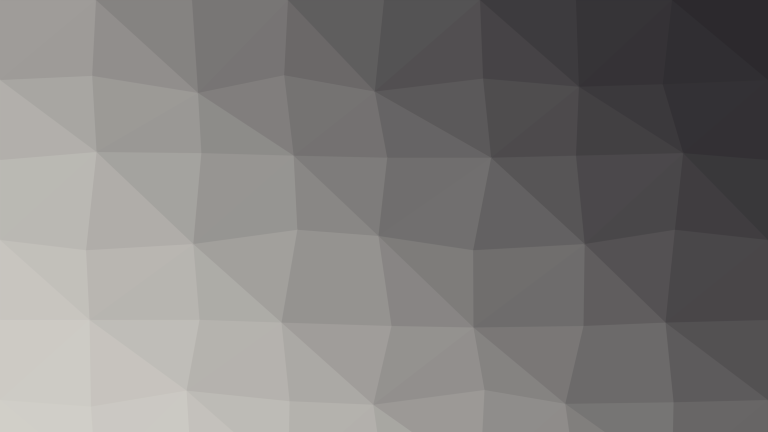
A Shadertoy shader for this background:

```glsl
// A low-poly sheet of flat grey triangles, pale at lower left and dark at upper right.
// Grid nodes are displaced by one wave per row; each cell is split along alternating
// diagonals, and each triangle takes the gradient colour at its centroid.

const vec2 CELL = vec2(2.0 / 9.0, 5.0 / 27.0);   // in canvas heights

// Row waves: mean, amplitude, frequency, peak column
const vec4 SHIFT_X[5] = vec4[5](
    vec4(-2.0, 8.0, 1.8, 2.0), vec4(6.0, -6.0, 2.6, 6.0), vec4(0.0, 10.0, 1.8, 2.8),
    vec4(0.5, 7.0, 3.14, 4.0), vec4(-3.5, 8.0, 2.7, 5.0));
const vec4 SHIFT_Y[5] = vec4[5](
    vec4(4.0, 9.0, 2.8, 6.45), vec4(-5.0, 3.0, 0.9, 4.5), vec4(0.0, 11.0, 1.571, 1.24),
    vec4(3.5, 4.0, 0.9, 5.0), vec4(-1.0, 9.0, 2.2, 3.6));

float hash(vec2 p) {
    vec3 q = fract(vec3(p.xyx) * 0.1031);
    q += dot(q, q.yzx + 33.33);
    return fract((q.x + q.y) * q.z);
}

float wave(vec4 w, float column) {
    return w.x + w.y * cos(w.z * (column - w.w));
}

// Position of a grid node; nodes on the outer border stay in place
vec2 node(vec2 id) {
    int row = clamp(int(id.y) - 1, 0, 4);
    vec2 shift = vec2(wave(SHIFT_X[row], id.x), wave(SHIFT_Y[row], id.x)) / 432.0;
    bool inner = id.x > 0.5 && id.x < 7.5 && id.y > 0.5 && id.y < 5.5;
    return id * CELL + (inner ? shift : vec2(0.0));
}

// Signed distance to the line a-b, positive on its inner side
float edge(vec2 p, vec2 a, vec2 b) {
    vec2 dir = normalize(b - a), rel = p - a;
    return dir.x * rel.y - dir.y * rel.x;
}

// Triangle colour in rgb, smoothed coverage in a
vec4 facet(vec2 p, vec2 a, vec2 b, vec2 c, vec2 seed) {
    float inside = min(edge(p, a, b), min(edge(p, b, c), edge(p, c, a)));
    float pixel = 1.0 / iResolution.y;
    float cover = smoothstep(-0.7 * pixel, 0.7 * pixel, inside);

    vec2 center = (a + b + c) / 3.0;
    float shade = smoothstep(0.0, 1.0, (center.x + 1.0 - center.y) / (16.0 / 9.0 + 1.0));
    vec3 color = mix(vec3(0.82, 0.81, 0.785), vec3(0.168, 0.161, 0.176), shade);
    color += (hash(seed) - 0.5) * vec3(0.004, 0.012, 0.008);   // faint tint
    return vec4(color, cover);
}

void mainImage(out vec4 fragColor, in vec2 fragCoord) {
    // Canvas heights, y pointing down
    vec2 uv = fragCoord / iResolution.xy;
    vec2 p = vec2(uv.x * 16.0 / 9.0, 1.0 - uv.y);
    vec2 home = floor(p / CELL);

    // Blend the facets of the nearby cells by coverage
    vec4 sum = vec4(0.0);
    for (int y = -1; y <= 1; y++)
    for (int x = -1; x <= 1; x++) {
        vec2 id = home + vec2(x, y);
        vec2 a = node(id), b = node(id + vec2(1, 0));
        vec2 c = node(id + vec2(1, 1)), d = node(id + vec2(0, 1));
        bool even = mod(id.x + id.y, 2.0) < 0.5;
        vec2 seed = id + 17.0;
        vec4 upper = even ? facet(p, a, b, d, seed) : facet(p, b, c, a, seed);
        vec4 lower = even ? facet(p, c, d, b, seed + 40.0) : facet(p, d, a, c, seed + 40.0);
        sum += vec4(upper.rgb, 1.0) * upper.a + vec4(lower.rgb, 1.0) * lower.a;
    }
    fragColor = vec4(sum.rgb / max(sum.a, 1e-4), 1.0);
}
```
